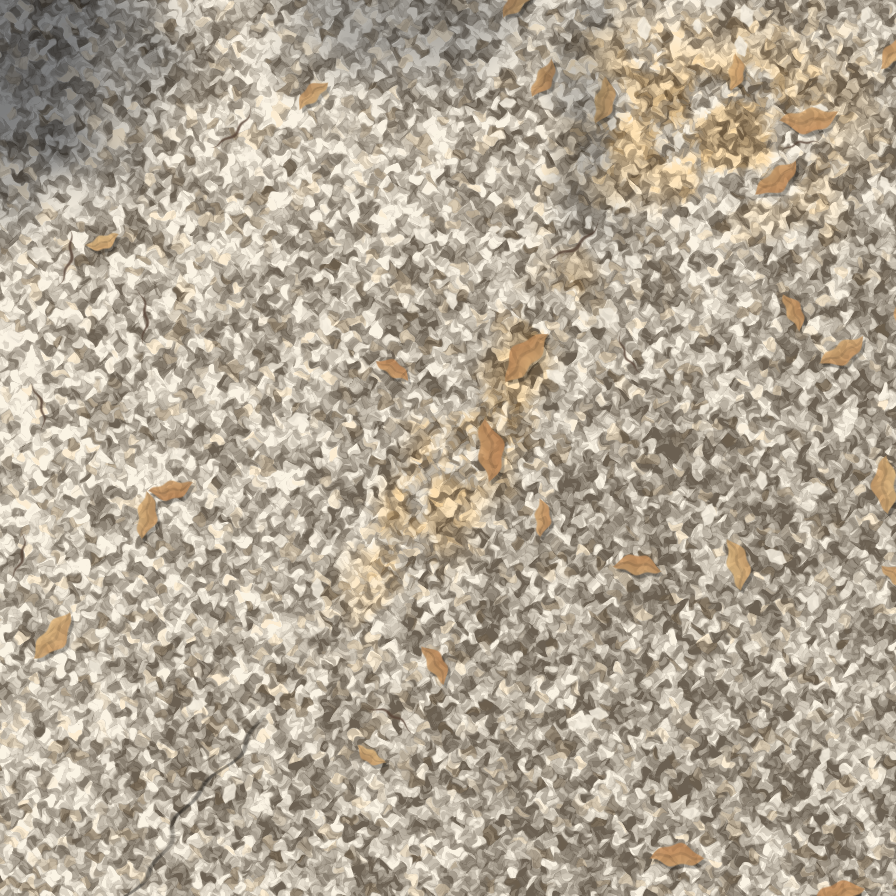
Write a three.js fragment shader that draws this texture.

```glsl
// Sunlit weathered concrete: soft cellular grains in two sizes, toned by broad patches,
// ochre stains and blurred shadows, then strewn with pale chips, dry leaves and twigs.
// Grains are smooth Voronoi cells, each stretched along its own random direction.

#define GRAIN_CELLS 92.0
#define FINE_CELLS 185.0
#define GRAIN_CONTRAST 1.0
#define FINE_CONTRAST 0.5
#define GAP_DARKNESS 0.42
#define EDGE_BLUR 0.0014
#define DARK_GRAIN vec3(0.46, 0.42, 0.365)
#define LIGHT_GRAIN vec3(0.985, 0.955, 0.895)
#define STAIN_TINT vec3(1.02, 0.91, 0.73)
#define LEAF_TAN vec3(0.84, 0.70, 0.49)
#define LEAF_RUST vec3(0.70, 0.49, 0.32)
#define TWIG_BROWN vec3(0.34, 0.26, 0.21)

varying vec2 vUv;

vec2 hash2(vec2 p) {
  vec3 a = fract(p.xyx * vec3(0.1031, 0.1030, 0.0973));
  a += dot(a, a.yzx + 33.33);
  return fract((a.xx + a.yz) * a.zy);
}

vec2 rotate(vec2 p, float angle) {
  float c = cos(angle), s = sin(angle);
  return vec2(c * p.x + s * p.y, c * p.y - s * p.x);
}

// Smooth cellular noise: x = tone, y = second random value, z = closeness to a gap
vec3 grains(vec2 p, float sharpness) {
  vec2 cell = floor(p), sum = vec2(0.0);
  float total = 0.0, strongest = 0.0;
  for (int j = -1; j <= 1; j++) {
    for (int i = -1; i <= 1; i++) {
      vec2 id = cell + vec2(float(i), float(j));
      vec2 look = hash2(id + 71.0);
      vec2 d = rotate(p - id - hash2(id + 13.0), 6.2832 * look.y);
      float w = exp(-sharpness * length(d * vec2(0.78, 1.3)));
      sum += w * look;
      total += w;
      strongest = max(strongest, w);
    }
  }
  return vec3(sum / total, 1.0 - strongest / total);
}

// Scattered lens shapes: xy = position within the shape, z = coverage, w = random id
vec4 litter(vec2 uv, float cells, float chance, float halfLength, float slim, float bend) {
  vec4 found = vec4(0.0);
  vec2 cell = floor(uv * cells);
  for (int j = -1; j <= 1; j++) {
    for (int i = -1; i <= 1; i++) {
      vec2 id = cell + vec2(float(i), float(j));
      vec2 place = hash2(id + cells * 3.0 + 5.0);
      vec2 look = hash2(id + cells * 5.0 + 29.0);
      vec2 center = (id + place) / cells;
      float crowding = mix(0.6, 2.4, smoothstep(1.0, 1.75, center.x + center.y));
      if (look.x > chance * crowding) continue;
      float size = halfLength * mix(0.5, 1.0, fract(place.x * 7.0 + place.y * 5.0));
      vec2 q = rotate(uv - center, 6.2832 * look.y) / size;
      q.y += bend * q.x * q.x + 0.06 * sin(7.0 * q.x + 20.0 * place.x);
      float inside = (slim * (1.0 - q.x * q.x) - abs(q.y)) * size;
      float cover = smoothstep(-EDGE_BLUR, EDGE_BLUR, inside);
      if (cover > found.z) found = vec4(q, cover, fract(look.y * 13.0));
    }
  }
  return found;
}

float blot(vec2 p, vec2 center, vec2 radius) {
  return 1.0 - smoothstep(0.35, 1.25, length((p - center) / radius));
}

void main() {
  vec2 uv = vUv;
  vec3 patches = grains(uv * 8.0 + 3.0, 5.0);
  vec3 blotches = grains(uv * 23.0 + 9.0, 6.0);
  vec2 drift = 0.07 * (patches.xy - 0.5) + 0.03 * (blotches.xy - 0.5);

  // Grain tones over broad light and dark areas
  vec2 warp = 0.0022 * sin(uv.yx * vec2(260.0, 310.0) + 2.0 * sin(uv * 143.0));
  vec3 coarse = grains((uv + warp) * GRAIN_CELLS, 15.0);
  vec3 fine = grains((uv + warp) * FINE_CELLS + 40.0, 11.0);
  float dimCorner = smoothstep(0.35, 1.25, uv.x + 0.6 * (1.0 - uv.y) + drift.x);
  float tone = 0.65 - 0.2 * dimCorner + 0.22 * (patches.x - 0.5) + 0.2 * (blotches.x - 0.5);
  tone += GRAIN_CONTRAST * (coarse.x - 0.5) + FINE_CONTRAST * (fine.x - 0.5);
  tone -= GAP_DARKNESS * (0.6 * coarse.z + 0.4 * fine.z);
  vec3 color = mix(DARK_GRAIN, LIGHT_GRAIN, clamp(tone, -0.08, 1.0));

  // Ochre stains along a diagonal seam and in the upper right
  vec2 p = uv + drift;
  vec2 seam = rotate(p - vec2(0.52, 0.53), 1.05);
  float stain = 0.75 * blot(seam, vec2(0.0), vec2(0.28, 0.06));
  stain = max(stain, 0.8 * blot(p, vec2(0.80, 0.87), vec2(0.17, 0.14)));
  stain *= smoothstep(0.25, 0.7, blotches.y + 0.3 * (fine.y - 0.5));
  stain += 0.3 * smoothstep(0.72, 0.95, coarse.y);
  color *= mix(vec3(1.0), STAIN_TINT, min(stain, 1.0));

  // Hairline crack in the lower left
  float crackX = 0.14 + 0.75 * uv.y + 0.008 * sin(uv.y * 47.0) + 0.004 * sin(uv.y * 131.0);
  float crack = 1.0 - smoothstep(0.0008, 0.0045, abs(uv.x - crackX));
  color *= 1.0 - 0.4 * crack * (1.0 - smoothstep(0.15, 0.3, uv.y)) * smoothstep(0.2, 0.6, blotches.y);

  // Chips, leaves with a soft contact shadow, and twigs
  vec4 chip = litter(uv, 24.0, 0.09, 0.014, 0.55, 0.0);
  color = mix(color, LIGHT_GRAIN * (0.93 + 0.07 * fine.x), 0.9 * chip.z);
  float underLeaf = litter(uv + vec2(-0.003, 0.004), 9.0, 0.26, 0.036, 0.4, 0.15).z;
  color *= 1.0 - 0.3 * underLeaf;
  vec4 leaf = litter(uv, 9.0, 0.26, 0.036, 0.4, 0.15);
  vec3 leafColor = mix(LEAF_TAN, LEAF_RUST, 0.75 * leaf.w + 0.5 * leaf.y);
  leafColor *= 0.94 + 0.14 * fine.x - 0.1 * (1.0 - smoothstep(0.02, 0.08, abs(leaf.y)));
  color = mix(color, leafColor, 0.92 * leaf.z);
  vec4 twig = litter(uv, 7.0, 0.2, 0.034, 0.06, 0.22);
  color = mix(color, TWIG_BROWN, 0.8 * twig.z);

  // Blurred cool shadows from above
  float shade = 0.95 * blot(p, vec2(0.01, 0.95), vec2(0.19, 0.18));
  shade = max(shade, 0.55 * blot(p, vec2(0.45, 0.98), vec2(0.17, 0.11)));
  shade = max(shade, 0.4 * blot(p, vec2(0.67, 0.88), vec2(0.05, 0.19)));
  color *= mix(vec3(1.0), vec3(0.47, 0.49, 0.53), shade);

  gl_FragColor = vec4(color, 1.0);
}
```
